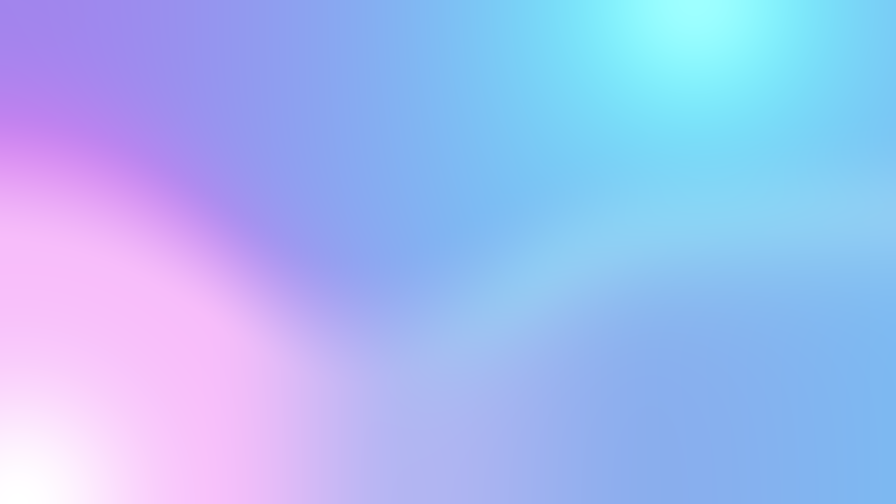
Write a WebGL 1 fragment shader that draws this background.

```glsl
precision highp float;

uniform vec2 u_resolution;

#define VIOLET   vec3(0.63, 0.52, 0.93)
#define ORCHID   vec3(0.82, 0.50, 0.94)
#define PINK     vec3(0.97, 0.74, 0.98)
#define LAVENDER vec3(0.70, 0.71, 0.95)
#define AZURE    vec3(0.54, 0.68, 0.93)
#define SKY      vec3(0.48, 0.73, 0.95)
#define HAZE     vec3(0.59, 0.80, 0.95)
#define CYAN     vec3(0.46, 0.95, 0.99)
#define MINT     vec3(0.62, 1.00, 1.00)
#define RIDGE_SOFTNESS 0.14

float bell(float distance, float radius) {
  float r = distance / radius;
  return exp(-r * r);
}

// Height of the soft valley that parts the upper and lower fields
float ridgeHeight(float x) {
  return 0.66 - 0.30 * bell(x - 0.40, 0.22);
}

// Violet to sky, warmed by orchid along the left of the ridge
vec3 upperField(float x, float aboveRidge) {
  vec3 color = mix(VIOLET, SKY, smoothstep(0.0, 0.65, x));
  float warmth = bell(aboveRidge, 0.18) * (1.0 - smoothstep(0.0, 0.55, x));
  return mix(color, ORCHID, warmth);
}

// Pink to blue, with a pale haze just under the right of the ridge
vec3 lowerField(float x, float aboveRidge) {
  vec3 color = mix(PINK, LAVENDER, smoothstep(0.22, 0.47, x));
  color = mix(color, AZURE, smoothstep(0.45, 0.75, x));
  color = mix(color, SKY, smoothstep(0.70, 1.10, x));
  float haze = bell(aboveRidge + 0.04, 0.16) * smoothstep(0.38, 0.62, x);
  return mix(color, HAZE, haze);
}

void main() {
  vec2 uv = gl_FragCoord.xy / u_resolution;
  vec2 p = vec2(uv.x * u_resolution.x / u_resolution.y, uv.y);
  float aspect = u_resolution.x / u_resolution.y;

  // Two fields blended across the ridge
  float aboveRidge = uv.y - ridgeHeight(uv.x);
  float upper = smoothstep(-RIDGE_SOFTNESS, RIDGE_SOFTNESS, aboveRidge);
  vec3 color = mix(lowerField(uv.x, aboveRidge), upperField(uv.x, aboveRidge), upper);

  // Cyan glow on the top edge with a brighter core
  float glowDistance = length(p - vec2(0.775 * aspect, 1.0));
  color = mix(color, CYAN, bell(glowDistance, 0.38));
  color = mix(color, MINT, bell(glowDistance, 0.16));

  // White light in the lower left corner
  float cornerDistance = length(p - vec2(0.02 * aspect, 0.0));
  color = mix(color, vec3(1.0), bell(cornerDistance, 0.24));

  gl_FragColor = vec4(color, 1.0);
}
```
